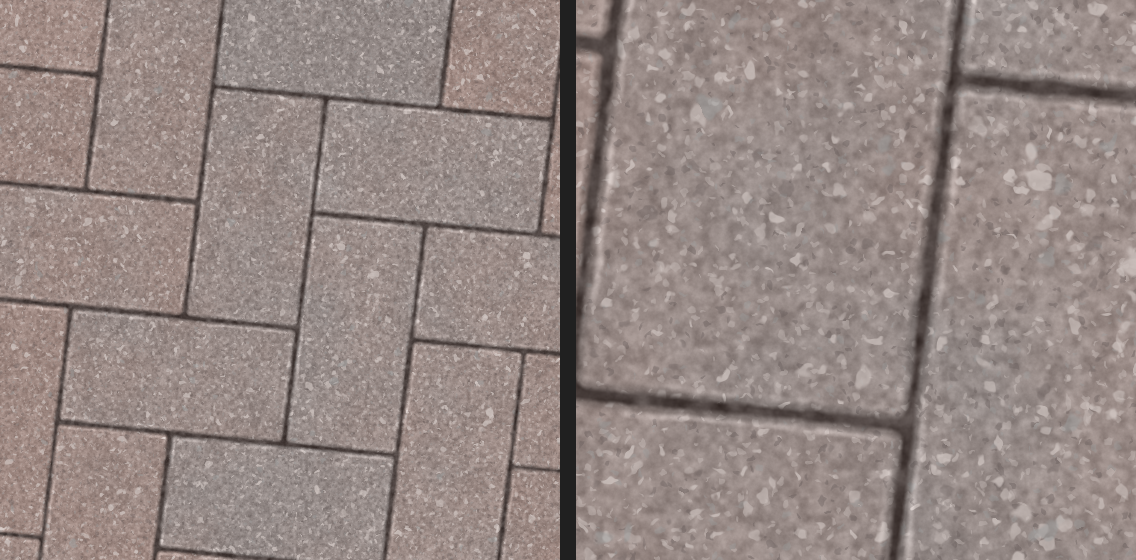
Left: the whole. Right: its middle third, enlarged.
Give the GLSL for this texture, as a WebGL 2 fragment shader.

```glsl
#version 300 es
precision highp float;
// Herringbone paving of 2:1 concrete blocks on a slightly turned lattice.
// Each cell's diagonal index picks its block; a rounded box distance gives
// joint and chamfer, and scattered chips over noise give the stone grain.

uniform vec2 u_resolution;
out vec4 outColor;

const vec2 LATTICE_ORIGIN = vec2(0.380, 0.846);
const vec2 STEP_ACROSS = vec2(0.2025, -0.0198);
const vec2 STEP_DOWN = vec2(-0.0254, -0.2064);
const float CELL_SIZE = 0.2055;
const float JOINT_HALF = 0.0029;
const float JOINT_SOFTNESS = 0.0017;
const float CORNER_RADIUS = 0.008;
const float CHAMFER = 0.0075;

const vec3 GREY_STONE = vec3(0.578, 0.540, 0.530);
const vec3 RED_STONE = vec3(0.622, 0.535, 0.508);
const vec3 JOINT_SAND = vec3(0.295, 0.255, 0.245);
const vec3 PALE_CHIP = vec3(0.820, 0.780, 0.765);
const vec3 DARK_CHIP = vec3(0.380, 0.340, 0.335);
const vec3 BLUE_CHIP = vec3(0.610, 0.620, 0.620);

vec3 hash3(vec2 p) {
    vec3 q = fract(vec3(p.xyx) * vec3(0.1031, 0.1030, 0.0973));
    q += dot(q, q.yxz + 33.33);
    return fract((q.xxy + q.yzz) * q.zyx);
}

float valueNoise(vec2 p) {
    vec2 i = floor(p), f = fract(p);
    f = f * f * (3.0 - 2.0 * f);
    float low = mix(hash3(i).x, hash3(i + vec2(1, 0)).x, f.x);
    float high = mix(hash3(i + vec2(0, 1)).x, hash3(i + vec2(1, 1)).x, f.x);
    return mix(low, high, f.y);
}

float fbm(vec2 p) {
    float sum = 0.0, gain = 0.5;
    for (int i = 0; i < 4; i++) {
        sum += gain * valueNoise(p);
        p = mat2(1.6, 1.2, -1.2, 1.6) * p + 7.3;
        gain *= 0.5;
    }
    return sum / 0.9375;
}

// Randomly turned, ragged chips: x = coverage, y = random tone.
vec2 chips(vec2 uv, float scale, float density) {
    vec2 p = uv * scale;
    p += 0.35 * (vec2(valueNoise(p * 3.1), valueNoise(p * 3.1 + 19.0)) - 0.5);
    vec2 cell = floor(p), result = vec2(0.0);
    float soft = max(0.10, scale / u_resolution.y);
    for (int y = -1; y <= 1; y++)
    for (int x = -1; x <= 1; x++) {
        vec2 id = cell + vec2(x, y);
        vec3 place = hash3(id + scale), form = hash3(id + scale * 2.0 + 51.7);
        if (form.z > density) continue;
        float turn = 6.2832 * place.z;
        vec2 d = p - id - place.xy;
        d = mat2(cos(turn), sin(turn), -sin(turn), cos(turn)) * d;
        d *= vec2(1.0, mix(1.1, 2.4, form.x));
        float radius = mix(0.20, 0.46, form.y * form.y);
        float cover = 1.0 - smoothstep(radius - soft, radius + soft, length(d));
        if (cover > result.x) result = vec2(cover, fract(form.x * 17.0 + place.x));
    }
    return result;
}

float roundedBox(vec2 p, vec2 halfSize, float r) {
    vec2 d = abs(p) - halfSize + r;
    return length(max(d, 0.0)) + min(max(d.x, d.y), 0.0) - r;
}

void main() {
    vec2 uv = gl_FragCoord.xy / u_resolution.y;
    float pixel = 1.0 / u_resolution.y;
    mat2 lattice = mat2(STEP_ACROSS, STEP_DOWN);
    vec2 grid = inverse(lattice) * (uv - LATTICE_ORIGIN);

    // Find the block that owns this cell.
    vec2 start = floor(grid);
    float diagonal = mod(start.x - start.y + 0.5, 4.0);
    bool lying = diagonal > 1.0 && diagonal < 3.0;
    if (diagonal > 3.0) start.y -= 1.0;
    else if (diagonal > 2.0) start.x -= 1.0;
    vec2 size = lying ? vec2(2, 1) : vec2(1, 2);
    vec2 center = start + 0.5 * size;
    vec3 blockRandom = hash3(start + 40.0);

    // Distance into the block, with a ragged edge and uneven joint width.
    vec2 local = (grid - center) * CELL_SIZE;
    float ragged = (fbm(uv * 80.0) - 0.5) * 0.0035 + (valueNoise(uv * 16.0) - 0.5) * 0.0018;
    float joint = JOINT_HALF + (blockRandom.y - 0.5) * 0.0010;
    float depth = ragged - roundedBox(local, 0.5 * size * CELL_SIZE - joint, CORNER_RADIUS);

    // Block tint: greyer through the middle, redder to the sides.
    float middle = (LATTICE_ORIGIN + lattice * center).x;
    float redness = abs(middle - 0.58) * 1.6 - (lying ? 0.3 : 0.0);
    redness += (blockRandom.x - 0.5) * 0.3 + (fbm(uv * 9.0) - 0.5) * 0.9;
    vec3 color = mix(GREY_STONE, RED_STONE, clamp(redness + 0.2, 0.0, 1.0));
    color += (blockRandom.z - 0.5) * 0.02 + (fbm(uv * 24.0) - 0.5) * 0.05;
    color += (fbm(uv * 190.0) - 0.5) * 0.24;

    // Fine, middling and coarse aggregate.
    vec2 fine = chips(uv, 150.0, 0.62);
    vec3 fineTone = fine.y < 0.3 ? DARK_CHIP : (fine.y < 0.5 ? BLUE_CHIP : PALE_CHIP);
    color = mix(color, fineTone, fine.x * 0.36);
    vec2 medium = chips(uv, 92.0, 0.42);
    color = mix(color, medium.y < 0.2 ? DARK_CHIP : PALE_CHIP, medium.x * mix(0.25, 0.75, medium.y));
    vec2 coarse = chips(uv, 54.0, 0.14);
    color = mix(color, coarse.y < 0.25 ? BLUE_CHIP : PALE_CHIP, coarse.x * mix(0.4, 0.8, coarse.y));

    // Worn chamfer: shaded slope, then a broken pale rim, brighter lower left.
    color *= mix(0.80, 1.0, smoothstep(0.0, CHAMFER, depth));
    float rim = 1.0 - smoothstep(0.0, 0.0028 + pixel, abs(depth - CHAMFER * 0.7));
    float lit = local.x / size.x - local.y / size.y * -1.0 < 0.0 ? 0.12 : 0.07;
    color += rim * lit * smoothstep(0.25, 0.7, fbm(uv * 32.0 + 9.0)) * 1.2;

    // Sandy joint between the blocks.
    vec3 sand = JOINT_SAND + (fbm(uv * 110.0 + 3.0) - 0.5) * 0.28;
    float soft = JOINT_SOFTNESS + pixel * 0.4;
    outColor = vec4(clamp(mix(sand, color, smoothstep(-soft, soft, depth)), 0.0, 1.0), 1.0);
}
```
